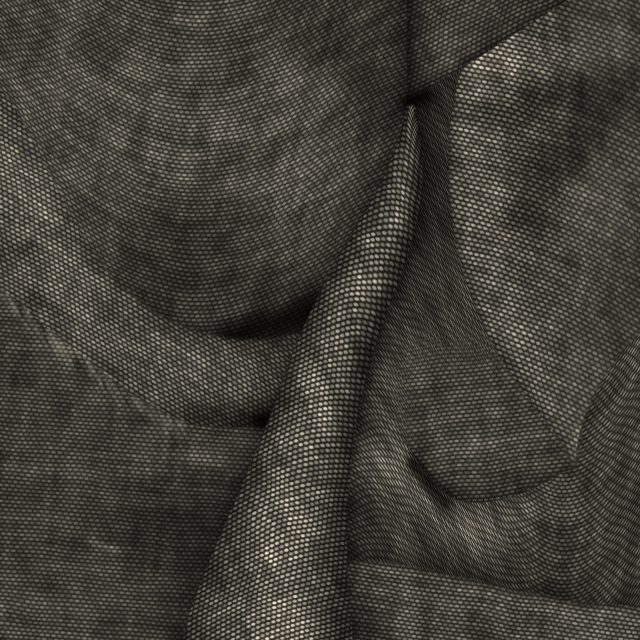
Reproduce this texture procedurally as a three.js fragment shader.

```glsl
// Draped grey-brown linen: a tall central fold, a curved band and bowl on the left,
// a pointed drape over a pocket on the right. Spline edges split the cloth into
// layers, each with soft shading and a procedural plain weave.
varying vec2 vUv;

float hash(vec2 p) {
  vec3 q = fract(p.xyx * .1031);
  q += dot(q, q.yzx + 33.33);
  return fract((q.x + q.y) * q.z);
}

float noise(vec2 p) {
  vec2 i = floor(p), f = fract(p), e = vec2(1, 0);
  f = f * f * (3. - 2. * f);
  return mix(mix(hash(i), hash(i + e), f.x),
             mix(hash(i + e.yx), hash(i + e.xx), f.x), f.y);
}

vec4 bump(vec4 s) {
  vec4 a = abs(s), tail = max(1.5 - a, 0.);
  return mix(.5 * tail * tail, .75 - a * a, step(a, vec4(.5)));
}

// Smooth curve through eight evenly spaced heights, t from 0 to 1
float spline(float t, vec4 a, vec4 b) {
  vec4 s = clamp(t, 0., 1.) * 7. - vec4(0, 1, 2, 3);
  vec4 wa = bump(s), wb = bump(s - 4.);
  return (dot(a, wa) + dot(b, wb)) / dot(wa + wb, vec4(1));
}

float edge(float d) { return smoothstep(-.002, .002, d); }
float fall(float d, float w) { return exp(-max(d, 0.) / w); }
float bell(float d, float w) { return exp(-d * d / (w * w)); }

vec2 turn(vec2 p, float a) {
  return vec2(cos(a) * p.x + sin(a) * p.y, cos(a) * p.y - sin(a) * p.x);
}

float glow(vec2 p, float x, float y, vec2 size) {
  return bell(length((p - vec2(x, y)) / size), 1.);
}

// Soft line between the two ends
float crease(vec2 p, vec4 ends, float width) {
  vec2 a = p - ends.xy, b = ends.zw - ends.xy;
  return bell(length(a - b * clamp(dot(a, b) / dot(b, b), 0., 1.)), width);
}

// Staggered light dashes over dark gaps, with slubs and mottling
vec3 cloth(vec2 q, float shade, float contrast) {
  vec2 c = q * vec2(108, 158) + .7 * vec2(noise(q * 23.), noise(q * 19. + 7.));
  c.x += .5 * floor(c.y);
  vec2 f = fract(c) - .5;
  float dash = 1. - smoothstep(.15, .62, length(f * vec2(1, 1.2)));
  float thread = mix(.35, 1.75, dash * (.7 + .6 * hash(floor(c))));
  float slub = noise(q * vec2(16, 120)) + noise(q * vec2(90, 22)) - 1.;
  float mottle = noise(q * 32.) - .5;
  float light = shade * mix(1., thread, contrast) * (1. + .28 * slub + .25 * mottle);
  return max(light, .025) * vec3(1.05, 1, .89);
}

void main() {
  vec2 p = vUv, q;
  float x = p.x, y = p.y;

  // Edges of the layers
  float foldL = spline(y / .84, vec4(.28, .325, .378, .427), vec4(.468, .53, .602, .642));
  float foldR = spline(y / .84, vec4(.553, .54, .545, .557), vec4(.592, .64, .665, .648));
  float bandTop = spline(x / .49, vec4(.88, .745, .605, .53), vec4(.49, .47, .468, .485));
  float seam = spline(x / .49, vec4(.555, .49, .435, .38), vec4(.34, .33, .335, .33));
  float drapeL = spline((y - .28) / .63, vec4(.9, .83, .768, .73), vec4(.707, .7, .703, .725));
  float pocket = spline((x - .62) / .28, vec4(.33, .265, .222, .213), vec4(.218, .23, .25, .275));
  float hem = .085 + .035 * cos((x - .53) * 7.);
  float right = edge(x - foldL);
  float leftShadow = 1. - .45 * fall(foldL - x, .045);
  float rightShadow = 1. - .55 * fall(x - foldR, .025);

  // Lower left floor
  float shade = .24 - .07 * glow(p, .3, .17, vec2(.16, .07))
    + .05 * glow(p, .31, .29, vec2(.12, .04))
    + .12 * crease(p, vec4(.14, .155, .18, .14), .006);
  vec3 col = cloth(turn(p, -.08), shade * leftShadow, .55);

  // Curved band and its frayed seam
  float across = clamp((y - seam) / max(bandTop - seam, .01), 0., 1.);
  shade = .25 + .08 * sin(across * 3.14) + .05 * glow(p, .06, .73, vec2(.06, .12));
  shade *= 1. - .4 * crease(p, vec4(.27, .345, .43, .35), .025);
  q = turn(p + vec2(0, .25 * x * x), -.5);
  col = mix(col, cloth(q, shade * leftShadow, .72), edge(y - seam));
  float fray = bell(y - seam + .012, .016) * (1. - smoothstep(.27, .31, x));
  float strands = noise(vec2(x * 190. + y * 60., y * 35.));
  col += fray * (strands - .28) * vec3(.25, .235, .2);
  col *= 1. - .85 * glow(p, .41, .343, vec2(.022, .014));

  // Upper left bowl
  shade = .26 + .05 * glow(p, .22, .8, vec2(.16)) + .08 * glow(p, .47, .72, vec2(.07, .15))
    - .07 * glow(p, .3, .6, vec2(.16, .09)) - .06 * crease(p, vec4(.46, 1, .57, .86), .04);
  shade *= 1. - .35 * fall(y - bandTop, .03) * smoothstep(.05, .3, x);
  shade *= 1. - .75 * crease(p, vec4(.36, .475, .49, .515), .028);
  q = turn(p + vec2(0, .12 * sin(x * 6.)), -.2);
  col = mix(col, cloth(q, shade * leftShadow, .58), smoothstep(-.006, .006, y - bandTop));

  // Hollow right of the fold, rolled ridge below the pocket, and hem
  float drop = pocket - y;
  shade = .24 + .1 * bell(drop - .045, .035) * (1. - smoothstep(.75, .92, x))
    - .06 * smoothstep(.5, .65, y) + .06 * glow(p, .61, .34, vec2(.04, .16));
  shade *= 1. - .5 * fall(abs(y - hem), .025);
  q = turn(p + vec2(0, .2 * sin(x * 9.)), -.15);
  col = mix(col, cloth(q, shade * rightShadow, .65), right);
  shade = .31 - .12 * smoothstep(0., .09, hem - y) * (1. - x);
  col = mix(col, cloth(turn(p, -.15), shade * rightShadow, .65),
            right * smoothstep(-.012, .008, hem - y));

  // Pocket
  float inside = smoothstep(.6, .66, x) * (1. - smoothstep(.89, .92, x)) * (1. - smoothstep(.4, .5, y));
  shade = .25 + .04 * glow(p, .73, .32, vec2(.07)) - .1 * fall(-drop, .012);
  col = mix(col, cloth(turn(p, .12), shade, .6), inside * edge(-drop));
  col *= 1. - .6 * crease(p, vec4(.645, .275, .695, .216), .014);

  // Pointed drape
  float low = .275 + .65 * sqrt(max(x - .9, 0.)), inset = x - drapeL;
  shade = .26 + .09 * bell(inset - .045, .055) - .1 * fall(inset, .01)
    - .08 * crease(p, vec4(.84, .68, .96, .86), .045)
    - .07 * crease(p, vec4(.76, .83, .9, .86), .025)
    + .06 * crease(p, vec4(.74, .88, .95, .93), .035)
    + .05 * crease(p, vec4(.87, .68, 1, .74), .035);
  q = turn(p + vec2(0, .35 * (x - .8) * (x - .8)), .2 * y - .4);
  col = mix(col, cloth(q, shade, mix(.75, .5, smoothstep(.8, .95, x))),
            edge(inset) * smoothstep(-.008, .008, y - low));

  // Top flap
  float rise = y - .84 - .65 * (x - .64);
  shade = .23 + .06 * glow(p, .7, .93, vec2(.04, .05)) - .1 * fall(abs(rise), .02);
  shade *= 1. - .6 * fall(x - .64, .015);
  col = mix(col, cloth(turn(p, .45), shade, .6), edge(rise) * right);
  col *= 1. - .7 * crease(p, vec4(.637, .84, .665, .85), .014);

  // Central fold, shaded as a leaning cylinder
  float t = clamp((x - foldL) / (foldR - foldL), 0., 1.);
  shade = mix(.21, .37, smoothstep(0., .4, t)) * (1. - .62 * smoothstep(.6, 1., t));
  shade *= mix(1.08, .8, y) * (1. - .3 * smoothstep(.72, .84, y));
  q = turn(p + vec2(0, .05 * t * t), .52);
  col = mix(col, cloth(q, shade, .85), right * edge(foldR - x) * edge(.835 - y));

  gl_FragColor = vec4(clamp(col, 0., 1.), 1);
}
```
